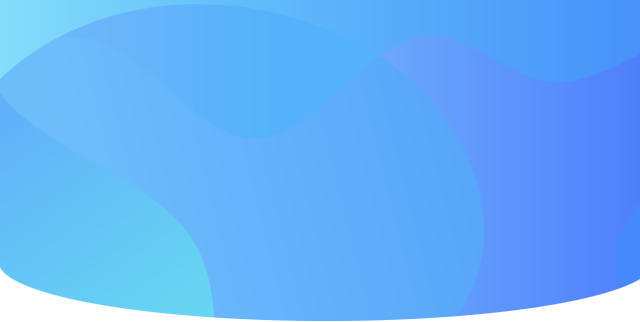
Reproduce this background procedurally as a Shadertoy shader.

```glsl
// Layered blue banner: a wavy violet hill behind a large translucent egg shape,
// a cyan swell at lower left, all cut by a shallow bowl over white.
// Each shape is an implicit function turned into a smooth coverage mask.

const float HEIGHT = 0.504;  // banner height when its width is 1

// Antialiased coverage, 1 where d is negative
float cover(float d) {
    return clamp(0.5 - d / max(fwidth(d), 1e-5), 0.0, 1.0);
}

// Ellipse with separate radii: left, right, up, down (y grows downward)
float egg(vec2 p, vec2 center, vec4 radii) {
    vec2 q = p - center;
    vec2 r = vec2(q.x < 0.0 ? radii.x : radii.y, q.y < 0.0 ? radii.z : radii.w);
    return length(q / r) - 1.0;
}

// Hill line: smooth steps between crests and troughs
float hillLine(float x) {
    return 0.0586 + 0.1589 * smoothstep(0.124, 0.397, x)
                  - 0.1628 * smoothstep(0.397, 0.671, x)
                  + 0.0742 * smoothstep(0.671, 0.870, x)
                  - 0.0703 * smoothstep(0.870, 1.094, x);
}

// Right border of the lower left swell
float swellLine(float y) {
    return 0.1458 + 0.194 * tanh((y - 0.2539) * 9.02);
}

// Straight gradient between two colours
vec3 ramp(vec3 a, vec3 b, float from, float to, float t) {
    return mix(a, b, clamp((t - from) / (to - from), 0.0, 1.0));
}

void mainImage(out vec4 fragColor, in vec2 fragCoord) {
    vec2 uv = fragCoord / iResolution.xy;
    vec2 p = vec2(uv.x, (1.0 - uv.y) * HEIGHT);
    float hill = cover(hillLine(p.x) - p.y);

    // Sky and violet hill outside the egg
    vec3 sky = ramp(vec3(0.52, 0.87, 0.98), vec3(0.38, 0.74, 0.98), 0.0, 0.38, p.x);
    sky = ramp(sky, vec3(0.28, 0.57, 0.98), 0.38, 1.0, p.x);
    vec3 violet = ramp(vec3(0.41, 0.65, 0.99), vec3(0.31, 0.50, 0.99), 0.62, 1.0, p.x);
    vec3 color = mix(sky, violet, hill * smoothstep(0.3, 0.5, p.x));

    // Small blue blob at the right border
    float blob = cover(egg(p, vec2(1.052, 0.423), vec4(0.091, 0.091, 0.126, 0.039)));
    color = mix(color, vec3(0.27, 0.54, 0.99), blob);

    // Egg interior, again split by the hill line
    vec3 innerSky = ramp(vec3(0.42, 0.71, 0.98), vec3(0.33, 0.70, 0.98), 0.16, 0.42, p.x);
    vec3 innerHill = ramp(vec3(0.43, 0.74, 0.985), vec3(0.335, 0.64, 0.98),
                          0.1, 0.78, p.x - 0.25 * (p.y - 0.2));
    float body = cover(egg(p, vec2(0.306, 0.3646), vec4(0.414, 0.4505, 0.358, 0.3047)));
    color = mix(color, mix(innerSky, innerHill, hill), body);

    // Cyan swell at lower left
    vec3 cyan = ramp(vec3(0.38, 0.69, 0.98), vec3(0.40, 0.83, 0.95),
                     0.17, 0.66, 0.7 * p.x + p.y);
    color = mix(color, cyan, cover(p.x - swellLine(p.y)));

    // White below the bowl
    vec2 q = (p - vec2(0.510, 0.410)) / vec2(0.512, 0.0925);
    float bowl = cover(length(vec2(q.x, max(q.y, 0.0))) - 1.0);
    fragColor = vec4(mix(vec3(1.0), color, bowl), 1.0);
}
```
